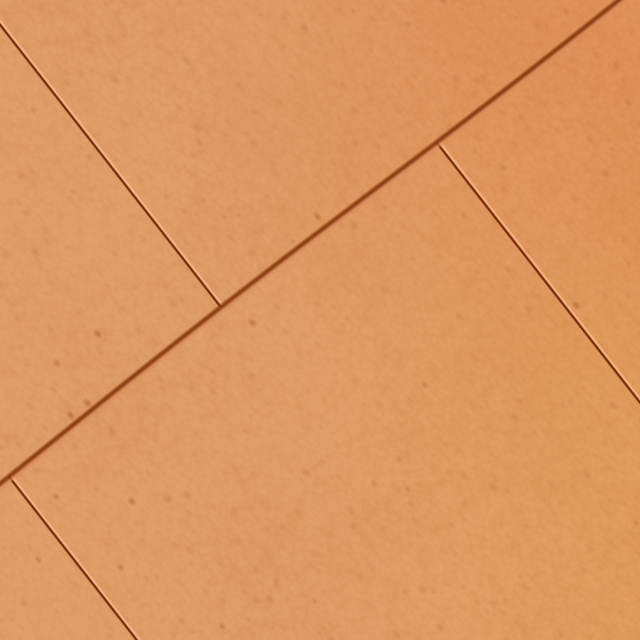
This texture is drawn by a WebGL 2 fragment shader. Its source:

```glsl
#version 300 es
precision highp float;
// Terracotta floor tiles in a turned running bond: one broad seam between rows,
// thin lit joints inside each row. The clay is toned by corner gradients and
// layered sines, with cellular noise for its grain and slanted freckles.

#define TILE 0.848
#define ANGLE 0.6637
#define CORNER vec2(0.013, 0.2565)
#define SEAM_HALF 0.0034
#define JOINT_HALF 0.0017
#define SEAM_WAVER 0.003
#define MOTTLE 0.011
#define GRAIN 0.034
#define FRECKLES 0.22

uniform vec2 u_resolution;
out vec4 outColor;

const vec3 CLAY_LEFT = vec3(0.868, 0.606, 0.394);
const vec3 CLAY_TOP_RIGHT = vec3(0.872, 0.556, 0.335);
const vec3 CLAY_LOW_RIGHT = vec3(0.876, 0.596, 0.352);
const vec3 FRECKLE = vec3(0.62, 0.30, 0.13);
const vec3 SEAM = vec3(0.54, 0.23, 0.06);
const vec3 JOINT = vec3(0.40, 0.11, 0.01);
const vec3 LIT_EDGE = vec3(0.98, 0.74, 0.53);
const vec3 WARM_EDGE = vec3(0.85, 0.53, 0.36);

vec3 hash3(vec2 p) {
  vec3 q = fract(p.xyx * vec3(0.1031, 0.1030, 0.0973));
  q += dot(q, q.yxz + 33.33);
  return fract((q.xxy + q.yzz) * q.zyx);
}

// Distance to the nearest scattered point, and that point's random value.
vec2 cellular(vec2 p) {
  vec2 cell = floor(p), best = vec2(9.0, 0.0);
  for (int y = -1; y <= 1; y++)
    for (int x = -1; x <= 1; x++) {
      vec2 id = cell + vec2(x, y);
      vec3 rnd = hash3(id + 71.0);
      float d = length(id + rnd.xy - p);
      if (d < best.x) best = vec2(d, rnd.z);
    }
  return best;
}

// Soft spots in a random share of the cells, of varied size and strength.
float freckles(vec2 p, float share, float radius) {
  vec2 c = cellular(p);
  float rank = c.y / share;
  float size = radius * mix(1.0, 0.6, rank);
  return step(rank, 1.0) * mix(1.0, 0.3, sqrt(rank)) * (1.0 - smoothstep(0.0, size, c.x));
}

float mottle(vec2 p) {
  float sum = 0.0, weight = 0.5;
  for (int i = 0; i < 5; i++) {
    p += 0.35 * sin(p.yx * 1.3 + float(i));
    sum += weight * sin(p.x) * sin(p.y + 0.7);
    p = mat2(1.6, 1.2, -1.2, 1.6) * p;
    weight *= 0.7;
  }
  return sum;
}

float stroke(float d, float halfWidth, float soft) {
  return 1.0 - smoothstep(halfWidth - soft, halfWidth + soft, abs(d));
}

// Signed distance to the nearest multiple of the tile size.
float toNearestLine(float x) {
  return (fract(x / TILE + 0.5) - 0.5) * TILE;
}

void main() {
  vec2 p = gl_FragCoord.xy / u_resolution.y;
  float px = 1.0 / u_resolution.y;

  // Tile frame: x runs along the seam, y across it.
  float c = cos(ANGLE), s = sin(ANGLE);
  vec2 t = mat2(c, -s, s, c) * (p - CORNER);
  t.y -= SEAM_WAVER * sin(5.0 * t.x - 0.5);
  float row = floor(t.y / TILE);
  float seam = toNearestLine(t.y);
  float joint = toNearestLine(t.x + 0.5 * TILE * (1.0 - mod(row, 2.0)));

  // Clay tone across the floor.
  vec3 right = mix(CLAY_LOW_RIGHT, CLAY_TOP_RIGHT, smoothstep(0.3, 0.95, p.y));
  vec3 color = mix(CLAY_LEFT, right, smoothstep(0.2, 1.1, p.x + 0.2 * (p.y - 0.5)));
  color += MOTTLE * mottle(p * 10.0) * vec3(0.5, 1.0, 1.1);

  // Grain and freckles stretched along a falling slant.
  vec2 slant = mat2(0.45, 0.72, -0.5, 0.65) * p;
  float grain = cellular(slant * 150.0).x + 0.8 * cellular(slant * 80.0 + 9.0).x;
  grain += 0.6 * cellular(slant * 42.0 + 4.0).x;
  color += GRAIN * (1.1 - grain) * vec3(0.45, 0.75, 0.85);
  float spots = 2.6 * freckles(slant * 16.0, 0.22, 0.12);
  spots += 1.0 * freckles(slant * 32.0 + 5.0, 0.30, 0.26);
  spots += 0.5 * freckles(slant * 60.0 + 2.0, 0.30, 0.42);
  color = mix(color, FRECKLE, min(FRECKLES * spots, 0.7));

  // Thin joints with a lit edge, then the broad seam with a warm lower lip.
  float soft = max(px, 0.0013);
  color = mix(color, LIT_EDGE, 0.8 * stroke(joint - 0.0037, 0.0017, soft));
  color = mix(color, JOINT, 0.92 * stroke(joint, JOINT_HALF, soft));
  color = mix(color, WARM_EDGE, 0.6 * stroke(seam + 0.0055, 0.003, 0.0025));
  color = mix(color, SEAM, 0.95 * stroke(seam, SEAM_HALF, max(px, 0.0031)));

  outColor = vec4(color, 1.0);
}
```
